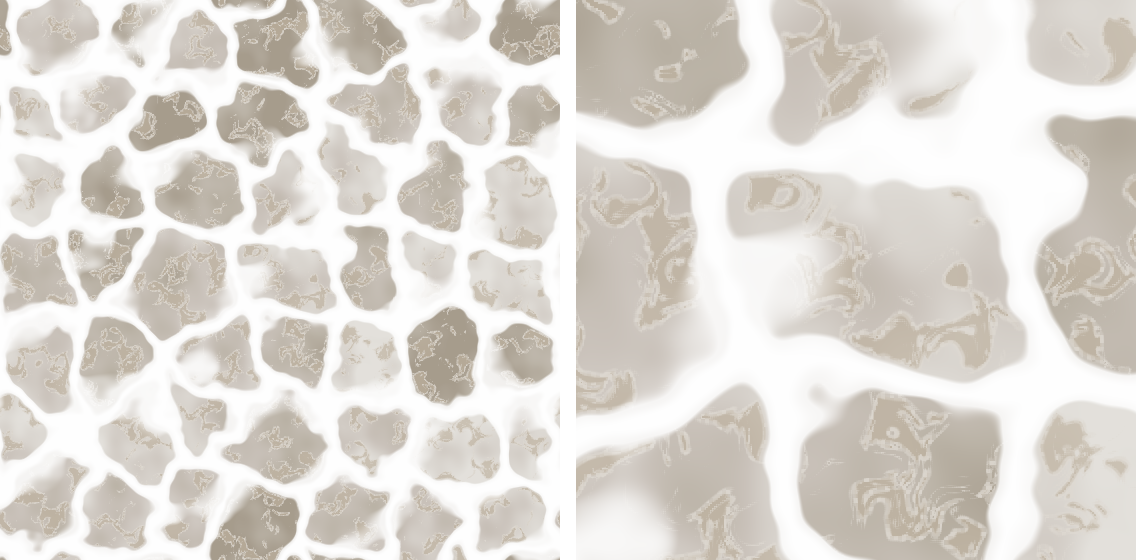
Left, the full canvas; right, a detail of the centre.
This texture is drawn by a WebGL 2 fragment shader. Its source:

```glsl
#version 300 es
precision highp float;
// Rounded pebbles set in white: a wrapped, weighted cellular pattern whose
// borders are bent by layered sines. Each stone gets its own tone, a hard or
// misty rim, and mineral patches cut from a sine field with pale outlines.
uniform vec2 u_resolution;
out vec4 fragColor;

const float TAU = 6.2831853;
const float CELLS = 7.0;         // stones per side
const float JITTER = 0.78;       // scatter of the stone centres
const float SIZE_SPREAD = 0.24;  // difference between small and large stones
const float ROUNDING = 13.0;     // higher gives sharper corners
const float GAP = 0.06;          // half width of the joints, in cells
const float BEND = 0.06;         // bending of the outlines, in cells
const float PATCH_LOW = 0.85;    // field levels that bound a patch
const float PATCH_HIGH = 2.0;
const float LINE_WIDTH = 0.0026; // patch outline, in canvas units
const float GRAINS = 400.0;      // speckles per side along the outlines
const vec3 JOINT = vec3(0.995);
const vec3 DARK = vec3(0.65, 0.61, 0.55);
const vec3 MID = vec3(0.73, 0.70, 0.65);
const vec3 LIGHT = vec3(0.79, 0.76, 0.73);
const vec3 PALE = vec3(0.89, 0.88, 0.86);
const vec3 TAN = vec3(0.74, 0.69, 0.615);
const vec3 OUTLINE = vec3(0.87, 0.85, 0.82);

vec3 hash3(vec2 p) {
  vec3 q = fract(p.xyx * vec3(0.1031, 0.1030, 0.0973));
  q += dot(q, q.yxz + 33.33);
  return fract((q.xxy + q.yzz) * q.zyx);
}

// Sum of plane waves with whole wave numbers, so it wraps on the unit square.
float waves(vec2 p, float freq, float seed) {
  float sum = 0.0;
  for (int i = 0; i < 6; i++) {
    float n = float(i);
    float angle = 2.4 * n + seed;
    vec2 k = round(freq * (1.0 + 0.2 * n) * vec2(cos(angle), sin(angle)));
    sum += sin(TAU * dot(k, p) + seed * 7.3 * (n + 1.0));
  }
  return sum / 1.73;
}

vec3 stoneRandom(vec2 cell) { return hash3(mod(cell, CELLS) + 17.0); }

// Stone centre in xy, size weight in z.
vec3 stoneSite(vec2 cell) {
  vec3 r = stoneRandom(cell);
  return vec3(cell + 0.5 + JITTER * (r.xy - 0.5), SIZE_SPREAD * r.z);
}

float power(vec2 p, vec3 site) {
  vec2 d = p - site.xy;
  return dot(d, d) - site.z;
}

// Rounded distance from the border of the stone that owns p.
float stoneDepth(vec2 p, out vec2 owner) {
  vec2 base = floor(p);
  float best = 1e5;
  for (int y = -2; y <= 2; y++)
  for (int x = -2; x <= 2; x++) {
    vec2 cell = base + vec2(x, y);
    float w = power(p, stoneSite(cell));
    if (w < best) { best = w; owner = cell; }
  }
  vec3 own = stoneSite(owner);
  float sum = 0.0;
  for (int y = -2; y <= 2; y++)
  for (int x = -2; x <= 2; x++) {
    if (x == 0 && y == 0) continue;
    vec3 other = stoneSite(owner + vec2(x, y));
    float d = (power(p, other) - best) / (2.0 * length(other.xy - own.xy));
    sum += exp(-ROUNDING * d);
  }
  return -log(sum) / ROUNDING;
}

vec3 stoneColour(float t) {
  vec3 c = mix(DARK, MID, clamp(t / 0.3, 0.0, 1.0));
  c = mix(c, LIGHT, clamp((t - 0.3) / 0.3, 0.0, 1.0));
  return mix(c, PALE, clamp((t - 0.6) / 0.4, 0.0, 1.0));
}

void main() {
  vec2 uv = gl_FragCoord.xy / u_resolution;
  float pixel = 1.0 / u_resolution.y;

  // Stone shapes
  vec2 bend = vec2(waves(uv, 6.0, 1.0), waves(uv, 6.0, 4.3));
  vec2 owner;
  float depth = stoneDepth(uv * CELLS + BEND * bend, owner);
  depth += 0.01 * waves(uv, 20.0, 2.1);
  vec3 rnd = hash3(mod(owner, CELLS) + 71.0);

  // Body tone, with soft clouds and a darker heart
  float cloud = waves(uv, 5.0, 3.7) + 0.4 * waves(uv, 13.0, 0.6);
  float tone = rnd.x + 0.09 * cloud - 0.5 * (depth - 0.22);
  vec3 body = stoneColour(tone);

  // Mineral patches: some hug the rim, some fill the heart
  vec2 q = uv + rnd.yz;
  q += 0.007 * vec2(waves(q, 16.0, 5.2), waves(q, 16.0, 2.9));
  float field = waves(q, 9.0, 1.7) + 0.3 * waves(q, 28.0, 0.4) + 0.13 * waves(q, 65.0, 3.1);
  field += 9.0 * (rnd.y - 0.5) * (depth - 0.22);
  field = min(field, PATCH_LOW + 15.0 * (depth - GAP - 0.04));
  float slope = length(vec2(dFdx(field), dFdy(field))) / pixel + 1e-3;
  float edge = min(field - PATCH_LOW, PATCH_HIGH - field) / slope;
  float inside = smoothstep(-pixel, pixel, edge);
  body = mix(body, TAN, 0.65 * inside);
  float line = 1.0 - smoothstep(0.3 * LINE_WIDTH, LINE_WIDTH, abs(edge));
  float speckle = 0.3 + 0.6 * hash3(floor(uv * GRAINS)).x;
  body = mix(body, OUTLINE, line * speckle);

  // Rims, crisp in places and misty in others, with a faint halo
  float mist = smoothstep(0.3, 2.0, waves(uv, 4.0, 5.5) + rnd.z - 0.4);
  float softness = mix(0.03, 0.3, mist) + CELLS * pixel;
  float cover = smoothstep(GAP, GAP + softness, depth);
  float halo = 0.14 * smoothstep(0.01, GAP + 0.02, depth);
  fragColor = vec4(mix(JOINT, body, max(cover, halo)), 1.0);
}
```
